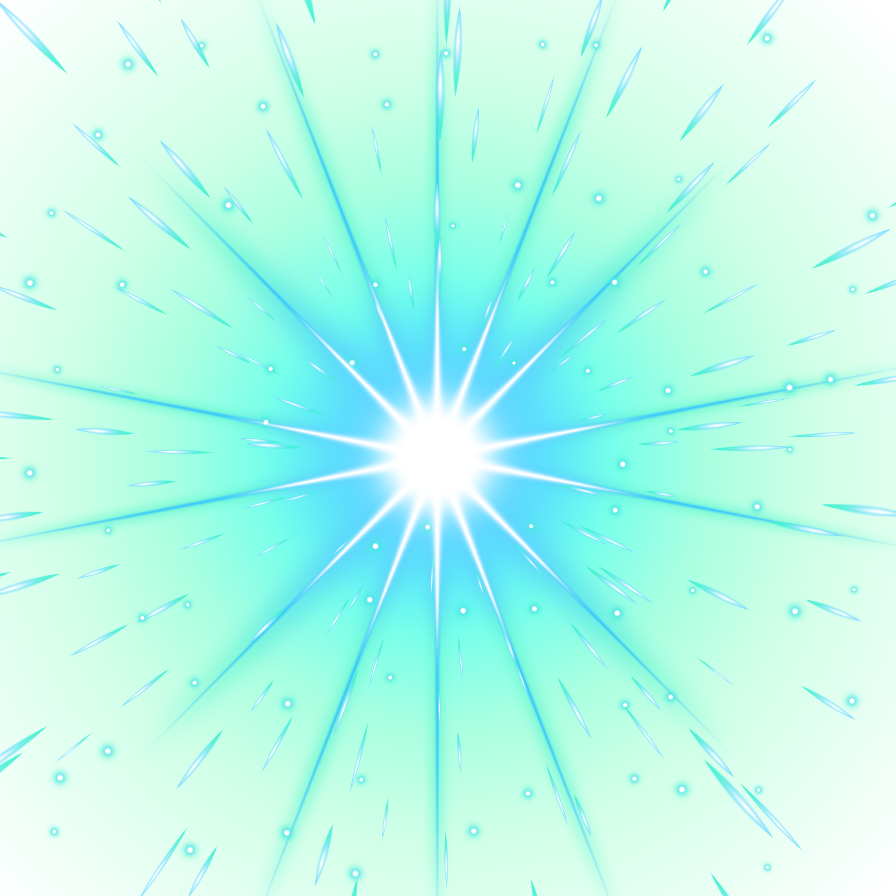
A Shadertoy shader for this background:

```glsl
// A radiant starburst: a white core with fourteen needle rays on a mint radial
// gradient. Rays are mirrored into one quadrant; radial sparks are hashed into
// polar sectors and glowing dots into a jittered grid.

const float TAU = 6.2831853;
const vec2 CENTER = vec2(0.488, 0.490);

// Radial gradient: colour and the radius where it is reached
const vec4 STOPS[5] = vec4[5](
    vec4(0.34, 1.00, 0.96, 0.10),
    vec4(0.46, 1.00, 0.92, 0.19),
    vec4(0.66, 1.00, 0.88, 0.30),
    vec4(0.82, 1.00, 0.91, 0.43),
    vec4(1.00, 1.00, 1.00, 0.70));

const vec3 WHITE = vec3(1.0);
const vec3 BLUE = vec3(0.36, 0.84, 1.0);
const vec3 LINE_BLUE = vec3(0.20, 0.76, 1.0);
const vec3 TEAL = vec3(0.25, 0.94, 0.83);
const vec3 RAY_MINT = vec3(0.42, 0.97, 0.82);

// Rays of one quadrant: angle in degrees, length, glow width, haze reach
const vec4 RAYS[4] = vec4[4](
    vec4(10.9, 0.58, 0.009, 0.25),
    vec4(45.3, 0.49, 0.019, 0.35),
    vec4(68.7, 0.60, 0.012, 0.25),
    vec4(90.0, 0.58, 0.010, 0.24));

const int SPARK_RINGS = 9;
const float SPARK_SECTORS = 17.0;
const float SPARK_INNER = 0.13;
const float SPARK_OUTER = 0.66;
const float DOT_GRID = 11.0;
const float DOT_CHANCE = 0.60;
const float CORE_RADIUS = 0.036;

vec2 hash22(vec2 p) {
    vec3 h = fract(vec3(p.xyx) * vec3(0.1031, 0.1030, 0.0973));
    h += dot(h, h.yzx + 33.33);
    return fract((h.xx + h.yz) * h.zy);
}

float bell(float x) { return exp(-x * x); }

vec3 backdrop(float r) {
    vec3 color = STOPS[0].rgb;
    for (int i = 1; i < 5; i++) {
        float t = clamp((r - STOPS[i - 1].w) / (STOPS[i].w - STOPS[i - 1].w), 0.0, 1.0);
        color = mix(color, STOPS[i].rgb, t);
    }
    return color;
}

// Coverage of all rays: mint glow, blue haze, thin blue line, white needle
vec4 rayLayers(vec2 p) {
    vec2 q = abs(p);
    vec4 open = vec4(1.0);
    for (int i = 0; i < 4; i++) {
        vec4 ray = RAYS[i];
        float angle = radians(ray.x);
        vec2 dir = vec2(cos(angle), sin(angle));
        float along = dot(q, dir);
        float across = abs(q.x * dir.y - q.y * dir.x);
        float taper = clamp(1.0 - along / ray.y, 0.0, 1.0);
        float needle = clamp(1.0 - along / 0.25, 0.0, 1.0);
        vec4 cover = vec4(
            0.65 * bell(across / ray.z) * smoothstep(0.0, 0.45, taper),
            0.90 * bell(across / (1.25 * ray.z)) * (1.0 - smoothstep(0.10, ray.w, along)),
            0.85 * bell(across / (0.0012 + 0.0035 * taper * taper)) * smoothstep(0.0, 0.5, taper),
            bell(across / (0.0012 + 0.0085 * needle * needle)) * smoothstep(0.0, 0.4, needle));
        open *= 1.0 - cover;
    }
    return 1.0 - open;
}

// Lens-shaped radial sparks: white heart, blue outer tip, teal inner tail
vec3 addSparks(vec3 color, vec2 p, float pixel) {
    float turn = atan(p.y, p.x) / TAU;
    for (int i = 0; i < SPARK_RINGS; i++) {
        float ring = float(i);
        float offset = fract(ring * 0.618);
        float sector = floor(fract(turn + offset) * SPARK_SECTORS);
        vec2 place = hash22(vec2(sector + 3.0, ring * 7.0 + 11.0));
        vec2 size = hash22(vec2(sector + 41.0, ring * 5.0 + 23.0));
        float angle = ((sector + 0.2 + 0.6 * place.x) / SPARK_SECTORS - offset) * TAU;
        float radius = mix(SPARK_INNER, SPARK_OUTER, (ring + place.y) / float(SPARK_RINGS));
        float halfLength = mix(0.018, 0.056, radius / 0.6) * (0.55 + 0.65 * size.x);
        vec2 dir = vec2(cos(angle), sin(angle));
        float t = (dot(p, dir) - radius) / halfLength;
        float across = abs(p.x * dir.y - p.y * dir.x);
        float width = halfLength * mix(0.06, 0.13, size.y) * max(1.0 - t * t, 0.0);
        float edge = across / max(width, 0.5 * pixel);
        float cover = (1.0 - smoothstep(0.35, 1.1, edge)) * min(width / pixel, 1.0);
        vec3 body = mix(TEAL, BLUE, smoothstep(-0.7, 0.1, t));
        body = mix(body, WHITE, bell(edge / 0.55) * bell((t - 0.25) / 0.5));
        color = mix(color, body, 0.9 * cover);
    }
    return color;
}

// Small white points with a blue rim and teal halo
vec3 addDots(vec3 color, vec2 uv) {
    vec2 cell = floor(uv * DOT_GRID);
    vec2 jitter = hash22(cell + 17.0);
    vec2 kind = hash22(cell + 71.0);
    vec2 spot = (cell + 0.18 + 0.64 * jitter) / DOT_GRID;
    float shown = step(kind.x, DOT_CHANCE) * step(length(spot - CENTER), 0.60);
    float d = length(uv - spot) / mix(0.006, 0.012, kind.y);
    color = mix(color, TEAL, 0.75 * shown * bell(d / 0.65));
    color = mix(color, BLUE, 0.85 * shown * bell(d / 0.38));
    return mix(color, WHITE, shown * (1.0 - smoothstep(0.15, 0.38, d)));
}

void mainImage(out vec4 fragColor, in vec2 fragCoord) {
    float side = min(iResolution.x, iResolution.y);
    vec2 uv = (fragCoord - 0.5 * iResolution.xy) / side + 0.5;
    vec2 p = uv - CENTER;
    float r = length(p);
    vec4 rays = rayLayers(p);

    // Gradient, ray glow and the blue halo
    vec3 color = mix(backdrop(r), RAY_MINT, rays.x);
    color = mix(color, BLUE, 0.95 * (1.0 - smoothstep(0.08, 0.21, r)));
    color = mix(color, BLUE, rays.y);
    color = mix(color, LINE_BLUE, rays.z);

    // Scattered light, then the white needles and core
    color = addSparks(color, p, 1.0 / side);
    color = addDots(color, uv);
    color = mix(color, WHITE, rays.w);
    color = mix(color, WHITE, bell(max(r - CORE_RADIUS, 0.0) / 0.034));
    fragColor = vec4(color, 1.0);
}
```
